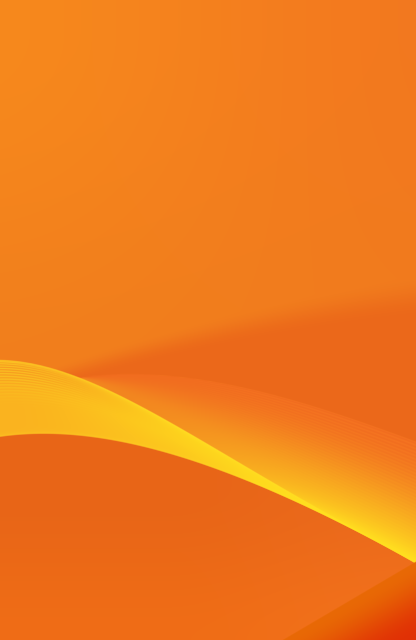
A WebGL 2 fragment shader for this background:

```glsl
#version 300 es
precision highp float;
// Orange gradient backdrop with a twisting, finely lined yellow ribbon.

uniform vec2 u_resolution;
out vec4 fragColor;

// Heights of the sweeping edges across the canvas, x in 0..1.
float ribbonTop(float x) {
  return 0.4375 + x * (-0.0137 + x * (-0.8258 + x * (0.7856 - 0.2626 * x)));
}

float ribbonBottom(float x) {
  return 0.3177 + x * (0.0927 + x * (-0.4805 + x * (0.2604 - 0.0706 * x)));
}

float veilTop(float x) {
  return 0.3807 + x * (0.2374 + x * (-0.4479 + 0.1397 * x));
}

float shadeTop(float x) {
  return 0.385 + x * (0.22 - 0.067 * x);
}

// Antialiased coverage of a signed distance, positive inside.
float cover(float d) {
  float px = 1.0 / u_resolution.y;
  return smoothstep(-px, px, d);
}

// Thin repeated lines that fade out where they become too dense to resolve.
float threads(float phase) {
  float density = fwidth(phase);
  float wave = 0.5 + 0.5 * cos(6.2832 * phase);
  return wave * (1.0 - smoothstep(0.35, 0.8, density));
}

void main() {
  vec2 uv = gl_FragCoord.xy / u_resolution;
  float x = uv.x, y = uv.y;
  float top = ribbonTop(x), bottom = ribbonBottom(x), veil = veilTop(x);

  // Upper field: lighter at the left, slightly deeper towards the middle.
  vec3 color = mix(vec3(0.965, 0.535, 0.11), vec3(0.95, 0.47, 0.12),
                   smoothstep(-0.1, 1.1, x));
  color = mix(vec3(0.94, 0.485, 0.11), color, smoothstep(0.4, 0.95, y) * 0.8 + 0.2);

  // Soft-edged darker slope rising to the right.
  float softness = mix(0.014, 0.032, x);
  float shade = smoothstep(-softness, softness, shadeTop(x) - y);
  color = mix(color, vec3(0.922, 0.408, 0.10), shade);

  // Lower field, warming towards the floor.
  vec3 floorColor = mix(vec3(0.937, 0.425, 0.085), vec3(0.908, 0.395, 0.09),
                        smoothstep(0.0, 0.24, y));
  floorColor += vec3(0.012, 0.018, 0.02) * smoothstep(0.4, 1.0, x);
  color = mix(color, floorColor, cover(bottom - y));

  // Translucent orange veil, glowing yellow along its lower right edge.
  float across = clamp((veil - y) / max(veil - top, 0.004), 0.0, 1.0);
  float glow = pow(across, 1.8) * smoothstep(0.25, 1.0, x);
  vec3 veilColor = mix(vec3(0.945, 0.425, 0.12), vec3(0.95, 0.52, 0.12),
                       smoothstep(0.0, 0.85, across));
  veilColor = mix(veilColor, vec3(1.0, 0.86, 0.12), glow);
  veilColor += vec3(0.012, 0.025, 0.005) * threads(across * 34.0) * (1.0 - across);
  float veilMask = cover(veil - y) * cover(y - min(top, bottom));
  color = mix(color, veilColor, veilMask * smoothstep(0.14, 0.32, x + 0.3 * across));

  // Yellow ribbon, narrowing and brightening towards the twist.
  float span = max(top - bottom, 0.003);
  float t = clamp((top - y) / span, 0.0, 1.0);
  vec3 ribbonColor = mix(vec3(0.965, 0.60, 0.12), vec3(0.98, 0.70, 0.12),
                         smoothstep(0.0, 0.5, t));
  float bright = smoothstep(0.0, 0.5, x) * mix(1.0, 0.5, t * (1.0 - smoothstep(0.4, 0.7, x)));
  ribbonColor = mix(ribbonColor, vec3(0.995, 0.85, 0.11), bright);
  float lines = threads(pow(t, 0.85) * 26.0) * (1.0 - smoothstep(0.1, 0.65, t));
  ribbonColor = mix(ribbonColor, vec3(0.99, 0.82, 0.14), 0.6 * lines);

  // Bright rims along both ribbon edges, warmer on the lower left.
  float rim = exp(-abs(y - top) * 280.0) + 0.45 * exp(-abs(y - bottom) * 400.0);
  ribbonColor = mix(ribbonColor, vec3(1.0, 0.87, 0.14), min(rim, 1.0) * 0.8);
  color = mix(color, ribbonColor, cover(top - y) * cover(y - bottom));

  // Yellow crease where the ribbon turns over and leaves at the right.
  float crease = exp(-max(y - bottom, 0.0) * 110.0) * cover(y - bottom);
  color = mix(color, vec3(1.0, 0.88, 0.12), crease * smoothstep(0.5, 0.85, x) * 0.9);

  // Red wedge in the lower right corner.
  float wedge = (x - 0.68) * 0.3825 - y;
  vec3 wedgeColor = mix(vec3(0.91, 0.41, 0.02), vec3(0.88, 0.19, 0.02),
                        smoothstep(0.0, 0.115, wedge));
  color = mix(color, wedgeColor, cover(wedge));

  fragColor = vec4(color, 1.0);
}
```
